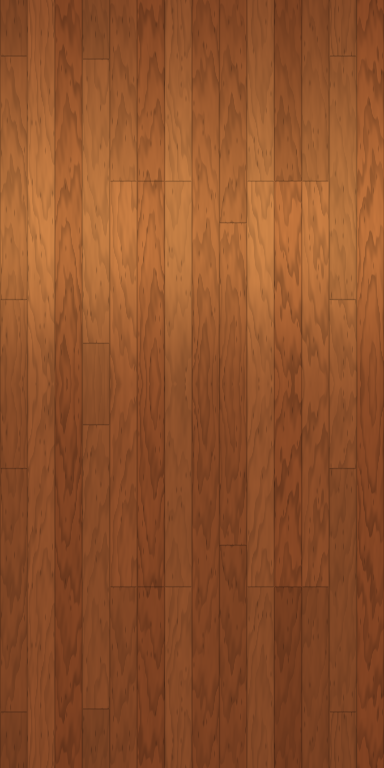
Reproduce this texture procedurally as a WebGL 1 fragment shader.

```glsl
precision highp float;
// Warm wooden floor: 14 narrow planks across, end joints mirrored about mid height.
// Each plank gets its own tone, nested growth rings warped by layered sines,
// stretched fibres and cellular flecks; a soft horizontal glow lights the boards.

uniform vec2 u_resolution;

#define PLANKS 14.0
#define RINGS_ACROSS 5.0
#define RINGS_ALONG 14.0
#define SEAM_WIDTH 0.0022
#define SEAM_DARK 0.20
#define FIBRE_DARK 0.09
#define FLECK_DARK 0.16
#define GLOW_HEIGHT 0.70
#define SHADE_COLOR vec3(0.505, 0.277, 0.148)
#define LIT_COLOR vec3(0.760, 0.490, 0.265)
#define RED_TINT vec3(1.0, 0.93, 0.89)

const float TAU = 6.28318;
const float NO_JOINT = 9.0;

float hash(vec2 p) {
  return fract(sin(dot(p, vec2(127.1, 311.7))) * 4375.85);
}

float valueNoise(vec2 p) {
  vec2 cell = floor(p), f = fract(p);
  f = f * f * (3.0 - 2.0 * f);
  float low = mix(hash(cell), hash(cell + vec2(1.0, 0.0)), f.x);
  float high = mix(hash(cell + vec2(0.0, 1.0)), hash(cell + 1.0), f.x);
  return mix(low, high, f.y);
}

// Distances of a column's end joints from mid height
vec2 endJoints(float column) {
  if (column == 0.0 || column == 12.0) return vec2(0.110, 0.427);
  if (column == 3.0) return vec2(0.053, 0.423);
  if (column == 8.0) return vec2(0.210, NO_JOINT);
  if (abs(column - 5.0) < 1.5 || abs(column - 10.0) < 1.5) return vec2(0.264, NO_JOINT);
  return vec2(NO_JOINT);
}

// Dark late-wood bands of tall nested rings; across is -0.5..0.5 in the plank
float growthRings(float across, float along, float seed, float red) {
  float heart = (seed - 0.5) * (1.2 - 0.8 * max(red, 0.0));
  float start = 0.5 * step(0.55 + 0.4 * red, seed);
  float phase = seed * 40.0;
  float w = across - heart + 0.10 * sin(along * 17.0 + phase)
          + 0.05 * sin(along * 43.0 + phase * 1.7);
  float field = length(vec2(w * RINGS_ACROSS, (along - start) * RINGS_ALONG));
  // Layered sines make the bands wavy and ragged
  field += 0.22 * sin(across * 7.0 + along * 31.0 + phase)
         + 0.13 * sin(across * 15.0 - along * 67.0 + phase * 2.3)
         + 0.07 * sin(across * 29.0 + along * 151.0 + phase);
  float ring = fract(field);
  return smoothstep(0.35, 0.88, ring) * (1.0 - smoothstep(0.88, 1.0, ring));
}

// Sparse elongated pores, one jittered point per cell
float flecks(vec2 p) {
  vec2 cell = floor(p);
  vec2 jitter = 0.3 + 0.4 * vec2(hash(cell), hash(cell + 19.3));
  float d = length((fract(p) - jitter) * vec2(1.4, 1.0));
  return step(0.84, hash(cell + 7.7)) * (1.0 - smoothstep(0.05, 0.32, d));
}

// Anti-aliased line of the given half width
float line(float distanceTo, float halfWidth, float pixel) {
  return 1.0 - smoothstep(halfWidth - 0.5 * pixel, halfWidth + pixel, distanceTo);
}

void main() {
  vec2 uv = gl_FragCoord.xy / u_resolution;
  vec2 pixel = 1.0 / u_resolution;

  // Plank layout
  float column = floor(uv.x * PLANKS);
  float across = fract(uv.x * PLANKS) - 0.5;
  float along = abs(uv.y - 0.5);
  vec2 joints = endJoints(column);
  float section = step(joints.x, along) + step(joints.y, along);
  float seed = hash(vec2(column + 3.0, section * 5.0 + 1.0));
  float red = cos(TAU * (column - 2.0) / 2.75);

  // Light falling in a broad band above the middle
  float rise = uv.y - GLOW_HEIGHT;
  float glow = exp(-rise * rise / (rise > 0.0 ? 0.045 : 0.022));
  float light = 0.88 * glow + 0.11 * sin(uv.y * 3.14159);
  vec3 color = mix(SHADE_COLOR, LIT_COLOR, light);

  // Tone of the individual plank
  color *= 1.0 - 0.035 * red + 0.10 * (seed - 0.5) - 0.025 * section;
  color *= mix(vec3(1.0), RED_TINT, 0.5 + 0.5 * red);

  // Grain: rings of uneven strength, fibres and flecks
  vec2 grainPoint = vec2(uv.x, along + seed * 3.0);
  float patchy = 0.45 + 0.75 * valueNoise(grainPoint * vec2(30.0, 14.0));
  float ringDark = (0.09 + 0.07 * seed + 0.04 * red) * patchy;
  color *= 1.0 - ringDark * growthRings(across, along, seed, red);
  float fibre = 0.6 * valueNoise(grainPoint * vec2(120.0, 22.0))
              + 0.4 * valueNoise(grainPoint * vec2(210.0, 70.0));
  color *= 1.0 + FIBRE_DARK * (fibre - 0.5);
  color *= 1.0 - FLECK_DARK * flecks(grainPoint * vec2(90.0, 52.0));

  // Fine seams between planks and at their ends
  float side = line((0.5 - abs(across)) / PLANKS, 0.5 * SEAM_WIDTH, pixel.x);
  vec2 toJoint = abs(along - joints);
  float end = line(min(toJoint.x, toJoint.y), 0.25 * SEAM_WIDTH, pixel.y);
  color *= 1.0 - SEAM_DARK * max(side, end);

  gl_FragColor = vec4(color, 1.0);
}
```
